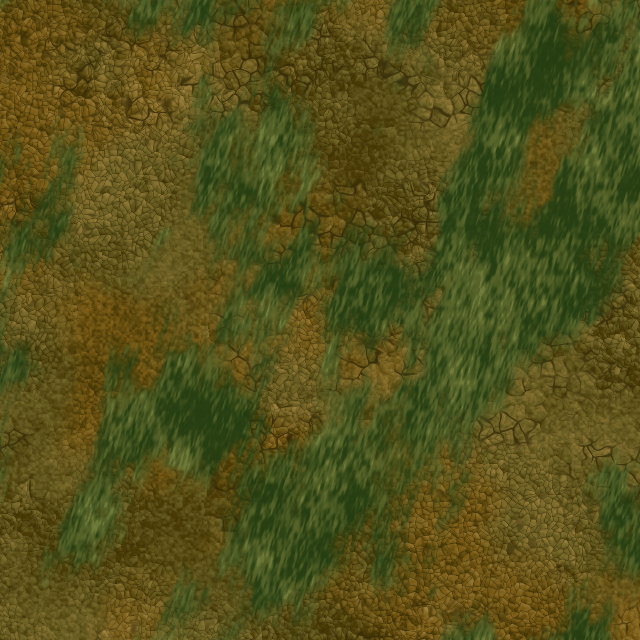
Write a WebGL 1 fragment shader that draws this texture.

```glsl
precision highp float;
// Dry cracked earth with ragged grass patches leaning to the right.
// Cellular noise forms plates and pebbles, layered value noise tints the soil
// and places the grass, and stretched noise draws the blades.
uniform vec2 u_resolution;

const vec3 OCHRE = vec3(0.47, 0.35, 0.08);
const vec3 OLIVE = vec3(0.40, 0.36, 0.13);
const vec3 TAN = vec3(0.62, 0.51, 0.24);
const vec3 UMBER = vec3(0.29, 0.23, 0.02);
const vec3 CRACK = vec3(0.19, 0.15, 0.02);
const vec3 GRASS_DARK = vec3(0.13, 0.24, 0.07);
const vec3 GRASS_LIGHT = vec3(0.34, 0.40, 0.17);
const vec3 GRASS_TIP = vec3(0.50, 0.56, 0.28);

const float PLATE_SCALE = 46.0;    // cells across the canvas
const float PEBBLE_SCALE = 105.0;
const float GRAIN_SCALE = 240.0;
const vec2 PATCH_SCALE = vec2(11.0, 5.5);
const vec2 BLADE_SCALE = vec2(190.0, 55.0);
const float LEAN = 0.28;           // sideways slant of the grass
const float BAND_CENTER = 0.96;    // bare diagonal track, x + y
const float BAND_WIDTH = 0.25;
const vec2 LIGHT = vec2(0.6, 0.8);

float hash(vec2 p) {
  return fract(sin(dot(p, vec2(127.1, 311.7))) * 43758.5453);
}

vec2 hash2(vec2 p) {
  return vec2(hash(p), hash(p + 57.3));
}

float noise(vec2 p) {
  vec2 i = floor(p), f = fract(p);
  f = f * f * (3.0 - 2.0 * f);
  return mix(mix(hash(i), hash(i + vec2(1.0, 0.0)), f.x),
             mix(hash(i + vec2(0.0, 1.0)), hash(i + 1.0), f.x), f.y);
}

float fbm(vec2 p) {
  float sum = 0.0, weight = 0.516;
  for (int i = 0; i < 5; i++) {
    sum += weight * noise(p);
    p = mat2(1.6, 1.2, -1.2, 1.6) * p + 13.7;
    weight *= 0.5;
  }
  return sum;
}

// Same as fbm, but without rotation so that stretched features keep direction.
float streaks(vec2 p) {
  float sum = 0.0, weight = 0.516;
  for (int i = 0; i < 5; i++) {
    sum += weight * noise(p);
    p = p * 2.03 + 19.1;
    weight *= 0.5;
  }
  return sum;
}

// Nearest cell: x = slope towards the light, y = edge distance, z = random id.
vec3 cells(vec2 p) {
  vec2 base = floor(p), toNearest = vec2(0.0);
  float d1 = 8.0, d2 = 8.0, id = 0.0;
  for (int y = -1; y <= 1; y++) {
    for (int x = -1; x <= 1; x++) {
      vec2 cell = base + vec2(float(x), float(y));
      vec2 offset = cell + hash2(cell) - p;
      float d = length(offset);
      if (d < d1) {
        d2 = d1;
        d1 = d;
        toNearest = offset;
        id = hash(cell + 91.7);
      } else {
        d2 = min(d2, d);
      }
    }
  }
  return vec3(-dot(toNearest, LIGHT), d2 - d1, id);
}

vec3 soil(vec2 uv, float band) {
  vec2 warped = uv + 0.012 * (vec2(noise(uv * 60.0), noise(uv * 60.0 + 31.0)) - 0.5);
  vec3 plate = cells(warped * PLATE_SCALE);
  vec3 pebble = cells(warped * PEBBLE_SCALE + 7.0);
  float grain = noise(uv * GRAIN_SCALE) - 0.5;
  float plated = smoothstep(0.42, 0.62, fbm(uv * vec2(5.0, 8.0) + 3.0));
  float rough = mix(0.4, 1.0, smoothstep(0.32, 0.55, fbm(uv * 6.0 + 40.0)));
  float tone = fbm(uv * 7.0 + 21.0) - 0.5;

  // Relief of tilted plates, pebbles and sand
  float relief = rough * (0.55 * pebble.x + 0.45 * (pebble.z - 0.5));
  relief += plated * (0.45 * plate.x + 0.4 * (plate.z - 0.4));
  relief += 0.65 * grain + 1.1 * tone + 0.12 * band - 0.03;

  vec3 color = mix(OCHRE, OLIVE, smoothstep(0.38, 0.6, fbm(uv * 4.5 + 60.0) - 0.06 * band));
  color = mix(color, TAN, clamp(relief, 0.0, 1.0));
  color = mix(color, UMBER, clamp(-1.7 * relief, 0.0, 1.0));

  // Gaps, broken up so the network is not continuous
  float broken = smoothstep(0.3, 0.65, noise(uv * 38.0 + 11.0));
  float gap = plated * broken * (1.0 - smoothstep(0.03, 0.2, plate.y));
  gap = max(gap, 0.55 * rough * (1.0 - smoothstep(0.02, 0.24, pebble.y)));
  return mix(color, CRACK, 0.8 * gap);
}

void main() {
  vec2 uv = gl_FragCoord.xy / min(u_resolution.x, u_resolution.y);
  vec2 slanted = vec2(uv.x - LEAN * uv.y, uv.y);
  float wander = 0.16 * (fbm(uv * 4.0 + 80.0) - 0.5);
  float band = 1.0 - smoothstep(0.08, BAND_WIDTH, abs(uv.x + uv.y - BAND_CENTER + wander));

  // Grass cover with edges frayed by the blades
  float blade = noise(slanted * BLADE_SCALE);
  float fine = noise(slanted * BLADE_SCALE * 1.9 + 5.0);
  float cover = streaks(slanted * PATCH_SCALE + 4.0) + 0.12 * (blade - 0.5) - 0.13 * band;
  float grass = smoothstep(0.42, 0.63, cover);
  float lit = 0.5 * blade + 0.5 * fine + 0.9 * (fbm(uv * 14.0 + 33.0) - 0.5);
  vec3 green = mix(GRASS_DARK, GRASS_LIGHT, smoothstep(0.25, 0.85, lit));
  green = mix(green, GRASS_TIP, 0.6 * smoothstep(0.82, 1.0, lit));

  gl_FragColor = vec4(mix(soil(uv, band), green, 0.92 * grass), 1.0);
}
```
